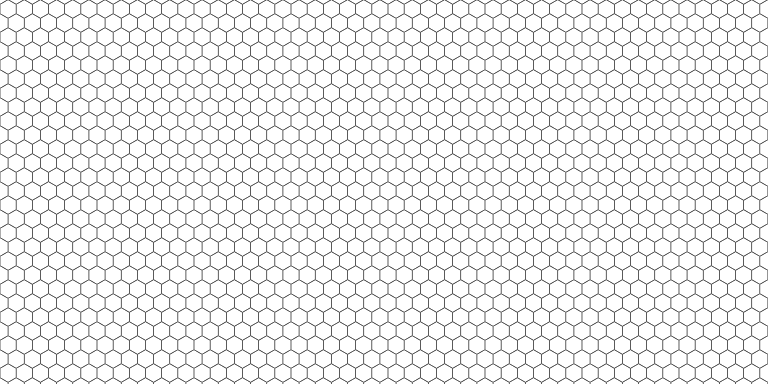
A WebGL 1 fragment shader for this pattern:

```glsl
precision highp float;
// Thin black honeycomb of pointy-top hexagons on a white ground.

uniform vec2 u_resolution;

// Lengths are fractions of the canvas height.
const float HEX_WIDTH = 0.0421;      // flat side to flat side
const float LINE_WIDTH = 0.00168;
const float TOP_ROW_DROP = 0.0234;   // top edge down to the first row of centres
const vec3 GROUND = vec3(1.0);
const vec3 INK = vec3(0.0);

const float SIN_60 = 0.8660254;

// Offset from the nearest centre of a rectangular lattice.
vec2 latticeOffset(vec2 p, vec2 period) {
  return p - period * floor(p / period + 0.5);
}

// Distance to the nearest shared edge of the hexagon tiling.
float honeycombEdge(vec2 p) {
  vec2 period = HEX_WIDTH * vec2(1.0, 2.0 * SIN_60);
  vec2 a = latticeOffset(p, period);
  vec2 b = latticeOffset(p - 0.5 * period, period);
  vec2 q = abs(dot(a, a) < dot(b, b) ? a : b);
  return 0.5 * HEX_WIDTH - max(q.x, dot(q, vec2(0.5, SIN_60)));
}

// Share of a pixel-wide span that a line covers at distance d.
float lineCoverage(float d, float width, float pixel) {
  float far = min(d + 0.5 * pixel, 0.5 * width);
  float near = max(d - 0.5 * pixel, -0.5 * width);
  return clamp((far - near) / pixel, 0.0, 1.0);
}

void main() {
  float pixel = 1.0 / u_resolution.y;
  vec2 p = gl_FragCoord.xy * pixel;

  // The first row of hexagons sits just below the top, half a cell from the left.
  vec2 firstCentre = vec2(0.5 * HEX_WIDTH, 1.0 - TOP_ROW_DROP);
  float edge = honeycombEdge(p - firstCentre);

  float ink = lineCoverage(edge, LINE_WIDTH, pixel);
  gl_FragColor = vec4(mix(GROUND, INK, ink), 1.0);
}
```
